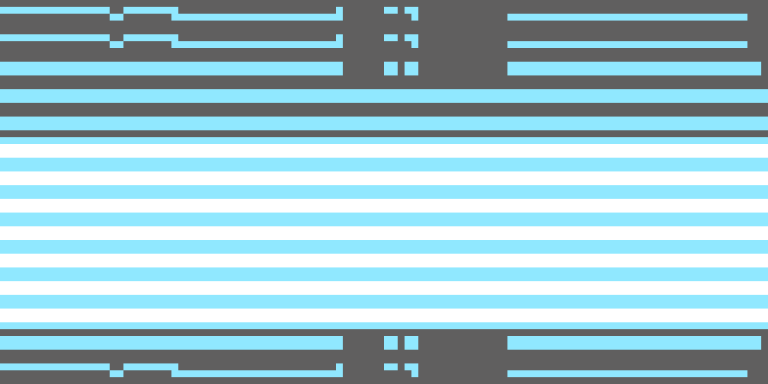
Reproduce this pattern procedurally as a WebGL 2 fragment shader.

```glsl
#version 300 es
precision highp float;

uniform vec2 u_resolution;
out vec4 fragColor;

const vec3 SKY = vec3(0.565, 0.910, 1.0);
const vec3 GREY = vec3(0.378, 0.374, 0.374);
const vec3 WHITE = vec3(1.0);

const vec2 GRID = vec2(112.0, 56.0);         // cells across and down
const float PITCH = 4.0;                     // cells from stripe to stripe
const vec3 STRIPE = vec3(1.0, 2.0, 3.0);     // top, middle and bottom of a stripe
const vec2 BRIGHT_ZONE = vec2(20.0, 48.0);   // span of the white stripes, from the top
const vec2 SPLIT_ROWS = vec2(2.0, 12.0);     // rows cut into blocks
const float LAST_SOLID_ROW = 11.0;

// Coverage of a pixel of width w by the interval from a to b
float band(float x, float a, float b, float w) {
    return clamp((x - a) / w + 0.5, 0.0, 1.0) - clamp((x - b) / w + 0.5, 0.0, 1.0);
}

// Stripe cut into a long bar, two squares and a second bar
float splitBar(float x, float w) {
    return band(x, -1.0, 50.0, w) + band(x, 56.0, 58.0, w)
         + band(x, 59.0, 61.0, w) + band(x, 74.0, 111.0, w);
}

// Upper half of a notched stripe
float notchedUpper(float x, float w) {
    return band(x, -1.0, 16.0, w) + band(x, 18.0, 26.0, w)
         + band(x, 49.0, 50.0, w) + band(x, 56.0, 58.0, w)
         + band(x, 59.0, 61.0, w);
}

// Lower half of a notched stripe
float notchedLower(float x, float w) {
    return band(x, 16.0, 18.0, w) + band(x, 25.0, 50.0, w)
         + band(x, 60.0, 61.0, w) + band(x, 74.0, 109.0, w);
}

void main() {
    // Cell coordinates measured from the top left
    vec2 cell = vec2(gl_FragCoord.x, u_resolution.y - gl_FragCoord.y) * GRID / u_resolution;
    vec2 w = GRID / u_resolution;
    float row = floor(cell.y / PITCH);
    float y = mod(cell.y, PITCH);

    float upper = band(y, STRIPE.x, STRIPE.y, w.y);
    float lower = band(y, STRIPE.y, STRIPE.z, w.y);
    float stripe = upper + lower;

    // Stripes lose more of their length towards the top and bottom
    float ink = stripe;
    if (row == SPLIT_ROWS.x || row == SPLIT_ROWS.y) {
        ink = stripe * splitBar(cell.x, w.x);
    } else if (row < SPLIT_ROWS.x || row > LAST_SOLID_ROW) {
        ink = upper * notchedUpper(cell.x, w.x) + lower * notchedLower(cell.x, w.x);
    }

    // Sky stripes on grey outside, white stripes on sky inside
    vec3 outer = mix(GREY, SKY, ink);
    vec3 inner = mix(SKY, WHITE, stripe);
    float zone = band(cell.y, BRIGHT_ZONE.x, BRIGHT_ZONE.y, w.y);
    fragColor = vec4(mix(outer, inner, zone), 1.0);
}
```
